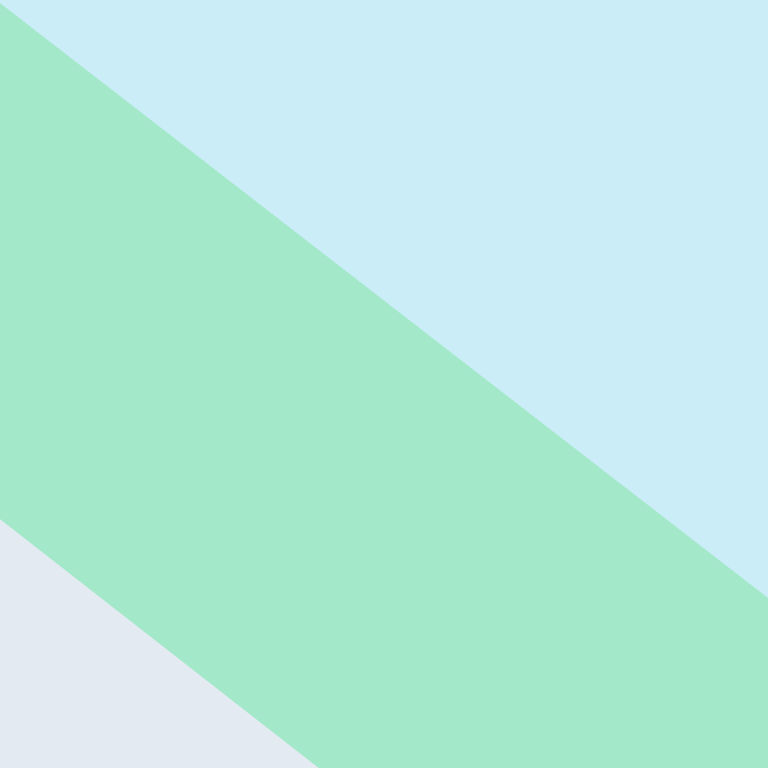
Reproduce this background procedurally as a WebGL 2 fragment shader.

```glsl
#version 300 es
precision highp float;
// Three flat pastel areas split by two falling diagonals: pale sky at the
// upper right, a broad mint band, and a grey corner at the lower left.
// Each edge is a signed distance to a line, smoothed over about one pixel.

uniform vec2 u_resolution;
out vec4 fragColor;

const vec3 SKY  = vec3(0.796, 0.929, 0.969);
const vec3 MINT = vec3(0.639, 0.910, 0.788);
const vec3 GREY = vec3(0.890, 0.918, 0.949);

// Edge end points in canvas units
const vec2 UPPER_START = vec2(0.0, 0.996);
const vec2 UPPER_END   = vec2(1.0, 0.2214);
const vec2 LOWER_START = vec2(0.0, 0.324);
const vec2 LOWER_END   = vec2(0.415, 0.0);

const float EDGE_PIXELS = 1.4; // full width of the smoothed edge

// Signed distance to the line from a to b, positive on its left side
float lineDistance(vec2 p, vec2 a, vec2 b) {
    vec2 along = normalize(b - a);
    return dot(p - a, vec2(-along.y, along.x));
}

// Coverage of the side above the line
float coverAbove(vec2 p, vec2 a, vec2 b, float halfWidth) {
    return smoothstep(-halfWidth, halfWidth, lineDistance(p, a, b));
}

void main() {
    vec2 uv = gl_FragCoord.xy / u_resolution;
    float halfWidth = 0.5 * EDGE_PIXELS / min(u_resolution.x, u_resolution.y);

    // Layer the areas from the lower left to the upper right
    vec3 color = mix(GREY, MINT, coverAbove(uv, LOWER_START, LOWER_END, halfWidth));
    color = mix(color, SKY, coverAbove(uv, UPPER_START, UPPER_END, halfWidth));

    fragColor = vec4(color, 1.0);
}
```
